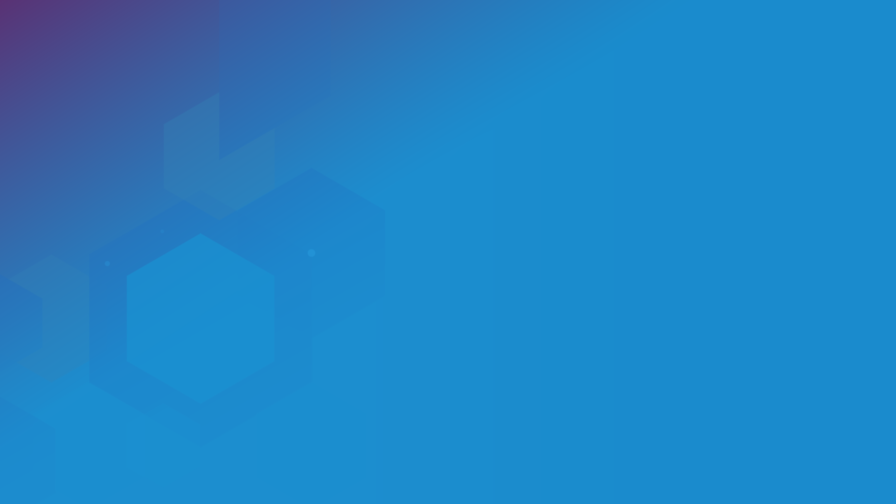
Write a Shadertoy shader that draws this background.

```glsl
const vec3 SKY = vec3(0.11, 0.555, 0.81);
const vec3 PURPLE = vec3(0.35, 0.195, 0.455);
const vec3 DEEP = vec3(0.12, 0.43, 0.76);
const vec3 LIGHT = vec3(0.10, 0.57, 0.82);
const vec3 TEAL = vec3(0.20, 0.51, 0.71);
const vec3 NODE = vec3(0.16, 0.62, 0.88);
const vec2 CORNER_REACH = vec2(1.37, 0.90); // extent of the purple corner
const float CORNER_FALLOFF = 1.25;
const float RIGHT_DIMMING = 0.008;
const float FOLD_STRENGTH = 0.15;
const float LAYER_FADE = 0.75; // loss of opacity toward a layer's lower right

// Hexagons: centre, circumradius, opacity
const int HEX_COUNT = 10;
const vec4 HEXES[HEX_COUNT] = vec4[](
    vec4(0.102, 0.368, 0.127, 0.28),
    vec4(0.000, 0.359, 0.097, 0.30),
    vec4(0.618, 0.498, 0.169, 0.27),
    vec4(0.398, 0.368, 0.255, 0.28),
    vec4(0.398, 0.368, 0.169, 0.70),
    vec4(0.435, 0.690, 0.127, 0.36),
    vec4(0.176, 0.116, 0.127, 0.25),
    vec4(0.000, 0.086, 0.127, 0.14),
    vec4(0.324, 0.116, 0.084, 0.35),
    vec4(0.618, 0.116, 0.127, 0.25));
const vec3 TINTS[HEX_COUNT] = vec3[](
    TEAL, DEEP, DEEP, DEEP, LIGHT, TEAL, LIGHT, DEEP, LIGHT, LIGHT);
const vec3 FOLD = vec3(0.435, 0.9375, 0.255); // half hexagon: centre, radius

// Dots: centre, radius, opacity
const int DOT_COUNT = 3;
const vec4 DOTS[DOT_COUNT] = vec4[](
    vec4(0.618, 0.498, 0.0075, 0.45),
    vec4(0.213, 0.477, 0.0050, 0.30),
    vec4(0.322, 0.541, 0.0035, 0.18));

// Signed distance to a hexagon with upright sides
float hexDistance(vec2 p, float radius) {
    p = abs(p);
    return max(p.x, dot(p, vec2(0.5, 0.8660254))) - radius * 0.8660254;
}

float coverage(float dist) {
    float pixel = 1.0 / iResolution.y;
    return smoothstep(pixel, -pixel, dist);
}

// Opacity ramp across a layer, strongest at its upper left
float layerFade(vec2 q, float radius) {
    float ramp = dot(q, vec2(0.5, -0.8660254)) / radius;
    return 1.0 - LAYER_FADE * smoothstep(-0.8, 1.0, ramp);
}

// Diagonal corner gradient
vec3 background(vec2 p, float aspect) {
    float t = dot(vec2(p.x, 1.0 - p.y), 1.0 / CORNER_REACH);
    float purple = pow(max(1.0 - t, 0.0), CORNER_FALLOFF);
    vec3 color = mix(SKY, PURPLE, purple);
    return color - RIGHT_DIMMING * smoothstep(0.4, 0.7, p.x / aspect);
}

void mainImage(out vec4 fragColor, in vec2 fragCoord) {
    vec2 p = fragCoord / iResolution.y;
    vec3 base = background(p, iResolution.x / iResolution.y);
    vec3 color = base;

    // Translucent layers; the dark ones fade across their width
    for (int i = 0; i < HEX_COUNT; i++) {
        vec4 hex = HEXES[i];
        vec2 q = p - hex.xy;
        float opacity = coverage(hexDistance(q, hex.z)) * hex.w;
        if (TINTS[i] == DEEP) {
            opacity *= layerFade(q, hex.z);
            // Later dark panels replace what lies beneath
            color = mix(color, base, coverage(hexDistance(q, hex.z)) * 0.8);
        }
        color = mix(color, TINTS[i], opacity);
    }

    // Folded upper panel hides part of the teal hexagon
    vec2 q = p - FOLD.xy;
    float panel = coverage(max(hexDistance(q, FOLD.z), -q.x));
    color = mix(color, mix(base, DEEP, FOLD_STRENGTH), panel);

    // Small nodes
    for (int i = 0; i < DOT_COUNT; i++) {
        vec4 spot = DOTS[i];
        float inside = coverage(length(p - spot.xy) - spot.z);
        color = mix(color, NODE, inside * spot.w);
    }

    fragColor = vec4(color, 1.0);
}
```
